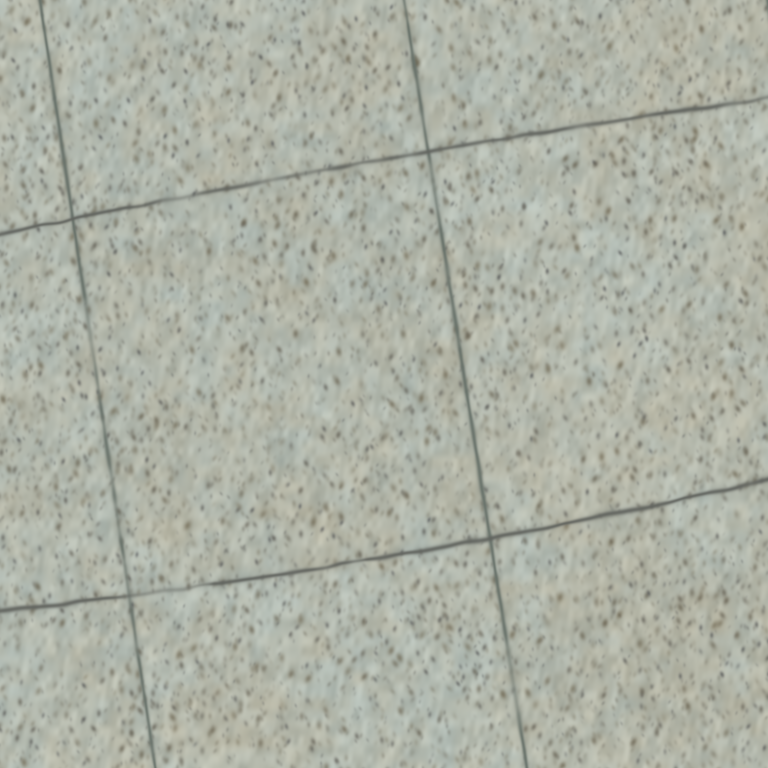
Reproduce this texture procedurally as a Shadertoy shader.

```glsl
// Speckled stone paving seen at a slant: large pale slabs with thin worn joints.
// Slab coordinates come from a slightly bowed skew of the canvas; the grains are
// soft jittered ellipses in hashed cells, gathered into clusters by value noise.

// Integer hash: three values in 0..1 per cell
vec3 hash3(vec2 cell, uint seed) {
    uvec2 c = uvec2(ivec2(cell));
    uvec3 h = uvec3(c, seed) * 1664525u + 1013904223u;
    for (int i = 0; i < 2; i++) {
        h.x += h.y * h.z;
        h.y += h.z * h.x;
        h.z += h.x * h.y;
        h ^= h >> 16u;
    }
    return vec3(h & 65535u) / 65535.0;
}

float noise(vec2 p, uint seed) {
    vec2 i = floor(p), f = fract(p);
    f = f * f * (3.0 - 2.0 * f);
    float low = mix(hash3(i, seed).x, hash3(i + vec2(1, 0), seed).x, f.x);
    float high = mix(hash3(i + vec2(0, 1), seed).x, hash3(i + vec2(1, 1), seed).x, f.x);
    return mix(low, high, f.y);
}

// Lay one layer of soft elongated grains over a colour
vec3 addGrains(vec3 col, vec2 uv, float cells, float chance, float strength, uint seed) {
    vec2 p = uv * cells;
    for (int y = -1; y <= 1; y++)
    for (int x = -1; x <= 1; x++) {
        vec2 cell = floor(p) + vec2(x, y);
        vec3 place = hash3(cell, seed), look = hash3(cell, seed + 1u);
        float cluster = noise(cell / cells * 15.0, seed + 2u) - 0.5;
        if (place.z > chance + 0.7 * cluster) continue;

        vec2 d = p - cell - place.xy;
        float tilt = (look.x - 0.5) * 1.3;
        d = mat2(cos(tilt), sin(tilt), -sin(tilt), cos(tilt)) * d;
        d /= vec2(0.24, 0.37) * mix(0.75, 1.25, look.y);
        float cover = exp(-1.4 * dot(d, d)) * strength * mix(0.25, 1.0, look.z);
        vec3 grain = mix(vec3(0.33, 0.34, 0.35), vec3(0.40, 0.36, 0.27), look.y);
        col = mix(col, grain, cover);
    }
    return col;
}

void mainImage(out vec4 fragColor, in vec2 fragCoord) {
    vec2 uv = fragCoord / iResolution.xy;
    float down = 1.0 - uv.y;

    // Slab grid: integer values of slab lie on the joints
    float bow = uv.x * (1.0 - uv.x);
    vec2 pitch = vec2(0.474 + 0.010 * down, 0.491 + 0.006 * uv.x + 0.096 * bow);
    vec2 slab = vec2(uv.x - 0.052 - 0.150 * down,
                     down - 0.305 + 0.177 * uv.x + 0.036 * bow) / pitch;

    // Pale stone: gentle warm and cool patches, slab tone and streaky mottling
    float patches = 0.4 * noise(uv * 9.0, 11u) + 0.6 * noise(uv * 26.0, 12u);
    vec3 col = mix(vec3(0.704, 0.734, 0.696), vec3(0.712, 0.718, 0.660),
                   smoothstep(0.15, 0.85, patches + 0.2 * (uv.x - 0.5)));
    col += 0.012 * (hash3(floor(slab) + 4.0, 13u).x - 0.5);
    vec2 streak = vec2(uv.x - 0.15 * uv.y, uv.y);
    col += 0.075 * (noise(streak * vec2(150, 85), 14u) - 0.5);
    col += 0.060 * (noise(streak * vec2(75, 48), 15u) - 0.5);
    col += vec3(0.02, 0.0, -0.02) * (noise(uv * 60.0, 16u) - 0.5);

    // Faint fine grains below, darker coarse grains above
    col = addGrains(col, uv, 82.0, 0.62, 0.28, 20u);
    col = addGrains(col, uv, 62.0, 0.52, 0.60, 30u);

    // Joints: soft wavering lines, partly worn away
    vec2 waver = vec2(0.0008, 0.003) * (noise(uv * 38.0, 40u) - 0.5);
    vec2 gap = (slab - round(slab)) * pitch + waver;
    vec2 width = vec2(0.0029, 0.0031) * mix(0.75, 1.2, noise(uv * 34.0, 41u));
    vec2 joint = exp(-gap * gap / (width * width));
    float wear = 0.6 * noise(uv * 9.0, 42u) + 0.4 * noise(uv * 45.0, 43u);
    joint *= mix(0.35, 0.88, smoothstep(0.2, 0.6, wear));
    vec2 shade = exp(-gap * gap / 0.00005);
    col *= 1.0 - 0.05 * max(shade.x, shade.y);
    col = mix(col, vec3(0.40, 0.44, 0.41), joint.x);
    col = mix(col, vec3(0.38, 0.39, 0.37), joint.y);

    fragColor = vec4(clamp(col, 0.0, 1.0), 1.0);
}
```
